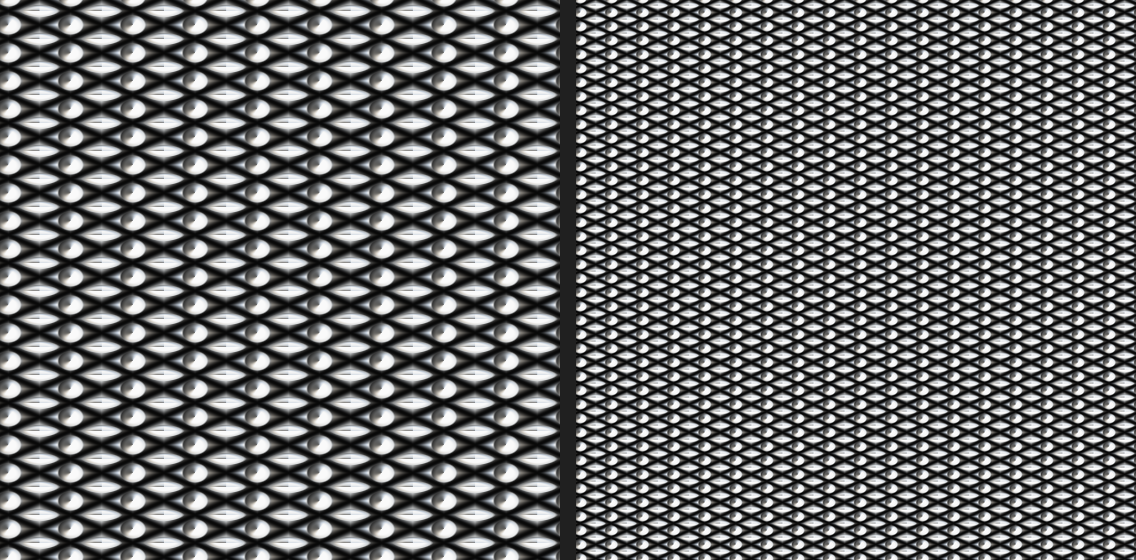
Left, the tile; right, the same tile 2 across and 2 down.
This pattern is drawn by a three.js fragment shader. Its source:

```glsl
varying vec2 vUv;

// Direction from the centre, safe at the centre itself
vec2 outward(vec2 q) {
  return q / (length(q) + 0.02);
}

// Round bead: a cone with a dark wedge on the upper left
float beadShade(vec2 q) {
  vec2 n = outward(q);
  float facing = dot(n, vec2(0.88, -0.47));
  float cone = mix(0.36, 1.0, smoothstep(-1.0, 0.15, facing));
  float rim = smoothstep(0.55, 1.05, length(q));
  return cone * (1.0 - rim * (0.3 - 0.25 * facing));
}

// Flat lens: white body with a sharp grey streak left of the centre
float lensShade(vec2 q, float r) {
  float upper = smoothstep(-0.05, 0.03, q.y);
  float left = 1.0 - smoothstep(-0.03, 0.03, q.x);
  float streak = upper * exp(-4.0 * max(q.y, 0.0)) * smoothstep(1.0, 0.3, abs(q.x));
  float shade = 1.0 - streak * mix(0.14, 0.58, left);
  float rim = smoothstep(0.55, 1.05, r);
  return shade * (1.0 - rim * (0.34 + 0.22 * dot(outward(q), vec2(-0.5, 0.85))));
}

void main() {
  // Diamond lattice: beads on the cell centres, lenses on the corners
  vec2 grid = vUv * vec2(9.0, 20.0) - vec2(0.135, 0.11);
  vec2 p = fract(grid + 0.5) - 0.5;
  bool isLens = abs(p.x) + abs(p.y) > 0.5;
  if (isLens) p = fract(grid) - 0.5;
  float seam = 1.0 - 2.0 * (abs(p.x) + abs(p.y));

  // Polished core
  vec2 q = p / (isLens ? vec2(0.31, 0.22) : vec2(0.2, 0.34));
  float r = length(q);
  if (isLens) {
    vec2 e = pow(abs(q) + 0.0001, vec2(1.65));
    r = pow(e.x + e.y, 1.0 / 1.65);
  }
  float core = isLens ? lensShade(q, r) : beadShade(q);

  // Grey slope falling to the black seams, lighter on the left
  vec2 n = outward(q);
  float slope = 0.035 + 0.85 * smoothstep(0.02, 0.72, seam) * (1.0 - 0.28 * n.x);
  float shade = mix(slope, core, smoothstep(1.1, 0.9, r));

  // Warm reflections inside the left rim, cool ones above and on the slopes
  float cool = r < 1.0 ? 0.5 + 0.5 * dot(n, vec2(0.7, 0.7)) : 0.5 - 0.5 * n.x;
  cool = mix(0.5, cool, smoothstep(0.0, 0.25, abs(r - 1.0)));
  vec3 tint = mix(vec3(1.03, 1.0, 0.95), vec3(0.95, 1.0, 1.06), cool);
  vec3 metal = shade * mix(tint, vec3(0.98), smoothstep(0.8, 1.0, shade));
  gl_FragColor = vec4(metal, 1.0);
}
```
